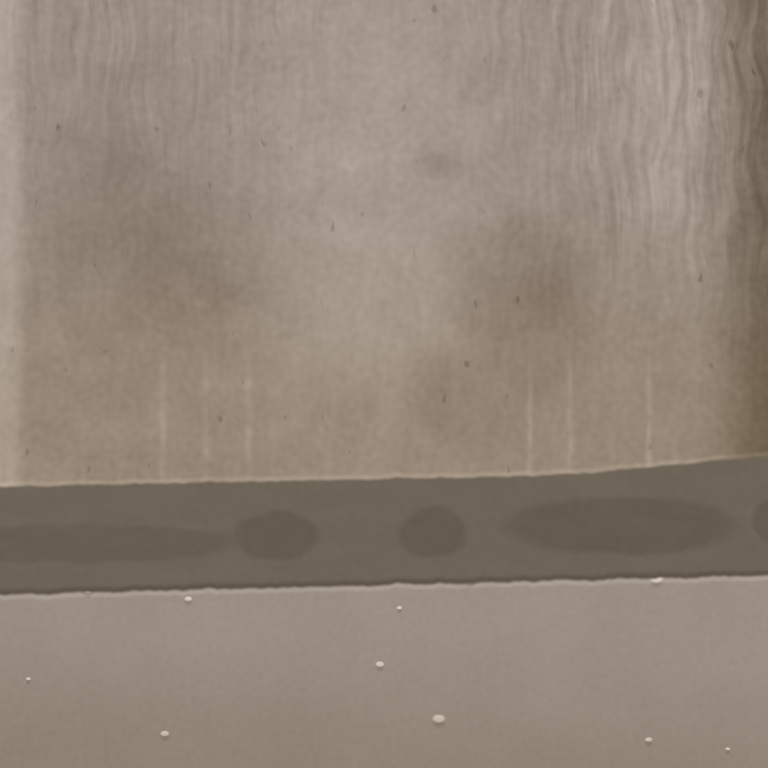
This texture is drawn by a WebGL 1 fragment shader. Its source:

```glsl
precision highp float;
// Weathered concrete wall above a dark painted skirting band and a speckled floor.
uniform vec2 u_resolution;

vec2 hash2(vec2 p) {
  p = vec2(dot(p, vec2(127.1, 311.7)), dot(p, vec2(269.5, 183.3)));
  return fract(sin(p) * 43758.5453);
}

float gradientDot(vec2 cell, vec2 corner, vec2 f) {
  return dot(hash2(cell + corner) * 2.0 - 1.0, f - corner);
}

float noise(vec2 p) {
  vec2 i = floor(p), f = fract(p);
  vec2 u = f * f * f * (f * (f * 6.0 - 15.0) + 10.0);
  vec2 e = vec2(1.0, 0.0);
  return mix(mix(gradientDot(i, e.yy, f), gradientDot(i, e.xy, f), u.x),
             mix(gradientDot(i, e.yx, f), gradientDot(i, e.xx, f), u.x), u.y);
}

float fbm(vec2 p) {
  float sum = 0.0, amp = 0.6;
  for (int i = 0; i < 4; i++) {
    sum += amp * noise(p);
    p = p * 2.03 + 17.3;
    amp *= 0.55;
  }
  return sum;
}

// Soft elliptical stain
float stain(vec2 p, vec2 center, vec2 radius) {
  vec2 d = (p - center) / radius;
  return exp(-dot(d, d));
}

// Elliptical patch with a distinct, slightly soft rim
float patchMask(vec2 p, vec2 center, vec2 radius) {
  return 1.0 - smoothstep(0.82, 1.12, length((p - center) / radius));
}

vec3 wallColor(vec2 p) {
  vec2 warped = p + 0.025 * vec2(fbm(p * 9.0), fbm(p * 9.0 + 40.0));
  vec3 col = mix(vec3(0.585, 0.525, 0.46), vec3(0.605, 0.555, 0.51), smoothstep(0.42, 0.8, p.y));

  // Broad pale and brown areas
  float tone = 0.045 * stain(warped, vec2(0.49, 0.84), vec2(0.16, 0.25));
  tone += 0.04 * stain(warped, vec2(0.47, 0.57), vec2(0.13, 0.14));
  tone += 0.05 * stain(warped, vec2(0.86, 0.92), vec2(0.06, 0.22));
  tone -= 0.055 * stain(warped, vec2(0.16, 0.73), vec2(0.11, 0.14));
  tone -= 0.045 * stain(warped, vec2(0.27, 0.64), vec2(0.09, 0.08));
  tone -= 0.065 * stain(warped, vec2(0.69, 0.62), vec2(0.08, 0.11));
  tone -= 0.035 * stain(warped, vec2(0.58, 0.48), vec2(0.05, 0.05));
  tone -= 0.05 * stain(warped, vec2(0.57, 0.785), vec2(0.04, 0.015));
  tone -= 0.03 * stain(warped, vec2(0.45, 0.46), vec2(0.035, 0.025));
  tone += 0.075 * (1.0 - smoothstep(0.012, 0.04, p.x + 0.008 * noise(p * vec2(8.0, 14.0))));
  col += tone * vec3(1.0, 1.04, 1.08);

  // Vertical scrapes with raised lit edges, strongest at the top and right
  vec2 q = vec2(p.x * 62.0 + 1.2 * noise(p * 12.0), p.y * 8.0);
  float relief = fbm(q) - fbm(q + vec2(0.35, -0.12));
  float right = smoothstep(0.58, 0.86, p.x);
  float scrape = 0.018 + 0.06 * smoothstep(0.62, 0.97, p.y) * (1.0 - stain(p, vec2(0.52, 0.85), vec2(0.13, 0.3)));
  scrape += 0.07 * right * smoothstep(0.48, 0.75, p.y);
  col += scrape * relief;
  col += 0.06 * right * smoothstep(0.5, 0.75, p.y) * noise(q * vec2(0.7, 0.4) + 9.0);

  // Plaster mottling and fine pits
  col += 0.055 * fbm(p * 17.0) + 0.035 * noise(p * 95.0);
  col -= 0.09 * smoothstep(0.38, 0.6, noise(p * vec2(75.0, 45.0) + 5.0));

  // Pale drips near the base
  for (int i = 0; i < 3; i++) {
    float k = float(i);
    float x = p.x + 0.003 * noise(vec2(k, p.y * 25.0));
    float span = smoothstep(0.36, 0.4, p.y) * (1.0 - smoothstep(0.46, 0.6, p.y));
    float drips = stain(vec2(x, 0.0), vec2(0.69 + 0.0265 * k + 0.0255 * k * k, 0.0), vec2(0.004, 1.0));
    drips += 0.7 * stain(vec2(x, 0.0), vec2(0.212 + 0.056 * k, 0.0), vec2(0.005, 1.0));
    col += 0.065 * drips * span * (0.7 + noise(vec2(k * 7.0, p.y * 45.0)));
  }

  // Shade along the right side
  return col - vec3(0.15, 0.15, 0.16) * smoothstep(0.9, 1.01, p.x);
}

vec3 bandColor(vec2 p) {
  vec2 w = p + 0.008 * vec2(noise(p * 22.0), noise(p * 22.0 + 8.0));
  float wet = 0.7 * patchMask(w, vec2(0.08, 0.292), vec2(0.24, 0.026));
  wet = max(wet, patchMask(w, vec2(0.36, 0.302), vec2(0.057, 0.032)));
  wet = max(wet, patchMask(w, vec2(0.563, 0.306), vec2(0.045, 0.033)));
  wet = max(wet, patchMask(w, vec2(0.81, 0.315), vec2(0.155, 0.038)));
  wet = max(wet, patchMask(w, vec2(1.01, 0.32), vec2(0.03, 0.03)));
  vec3 col = vec3(0.43, 0.392, 0.342) - 0.035 * wet;
  return col + 0.018 * fbm(p * vec2(12.0, 30.0)) + 0.012 * noise(p * 110.0);
}

vec3 floorColor(vec2 p) {
  vec3 col = mix(vec3(0.56, 0.51, 0.46), vec3(0.605, 0.555, 0.51), smoothstep(0.0, 0.24, p.y + 0.06 * p.x));
  col += 0.025 * fbm(p * 9.0) + 0.018 * noise(p * 120.0);

  // Scattered pale chips, each with a small shadow
  vec2 grid = p * 11.0, cell = floor(grid), rnd = hash2(cell + 3.0);
  vec2 d = fract(grid) - 0.25 - 0.5 * rnd;
  float size = 0.025 + 0.05 * rnd.y;
  float present = step(0.7, hash2(cell + 31.0).x);
  float chip = 1.0 - smoothstep(size * 0.5, size * 1.3, length(d * vec2(0.8, 1.2)));
  float shade = 1.0 - smoothstep(size * 0.5, size * 1.6, length(d + vec2(0.0, 0.05)));
  return col + present * (0.24 * chip - 0.06 * shade);
}

void main() {
  vec2 p = gl_FragCoord.xy / u_resolution;
  float soft = 0.0025;
  float rough = 0.003 * noise(vec2(p.x * 24.0, 2.0)) + 0.0015 * noise(vec2(p.x * 90.0, 6.0));
  float top = 0.366 + 0.02 * p.x + 0.02 * smoothstep(0.68, 1.05, p.x) + rough;
  float bottom = 0.226 + 0.025 * p.x + 1.4 * rough;

  vec3 col = mix(floorColor(p), bandColor(p), smoothstep(-soft, soft, p.y - bottom));
  col = mix(col, wallColor(p), smoothstep(-soft, soft, p.y - top));

  // Pale paint lips and the dark seam under the band
  col += 0.05 * stain(p, vec2(p.x, top + 0.004), vec2(1.0, 0.003));
  col += 0.06 * stain(p, vec2(p.x, bottom - 0.004), vec2(1.0, 0.003));
  col -= 0.06 * stain(p, vec2(p.x, bottom + 0.003), vec2(1.0, 0.004));
  gl_FragColor = vec4(clamp(col, 0.0, 1.0), 1.0);
}
```
